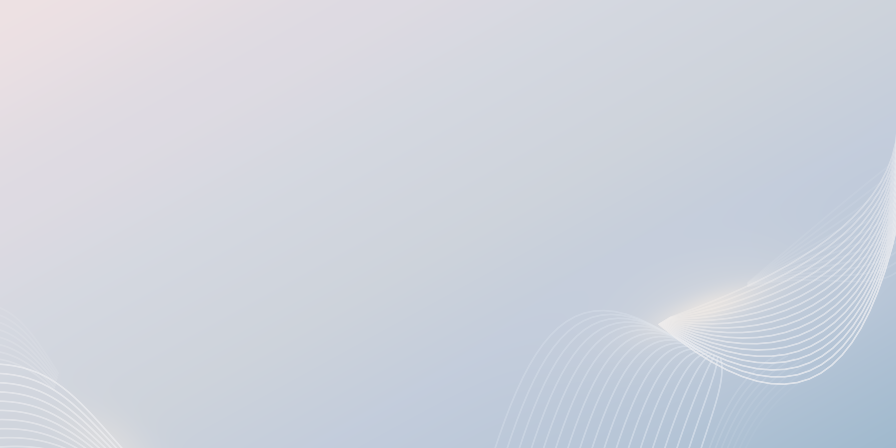
Reproduce this background procedurally as a Shadertoy shader.

```glsl
// Pale diagonal gradient with glowing ribbons of fine curved lines.

// Gradient colours, from the upper left to the lower right corner
const vec3 BLUSH = vec3(0.930, 0.882, 0.892);
const vec3 LILAC = vec3(0.868, 0.855, 0.885);
const vec3 MIST  = vec3(0.832, 0.846, 0.878);
const vec3 SILVER = vec3(0.805, 0.827, 0.859);
const vec3 HAZE  = vec3(0.764, 0.801, 0.861);
const vec3 STEEL = vec3(0.715, 0.773, 0.842);
const vec3 BLUE  = vec3(0.625, 0.725, 0.805);

const vec3 LINE_WHITE = vec3(0.930, 0.932, 0.945);
const vec3 LINE_BLUE  = vec3(0.860, 0.890, 0.930);
const vec3 GLOW_WARM  = vec3(0.955, 0.922, 0.890);

const float HALF_WIDTH = 0.0008;  // of a line, in canvas heights
const float SHEEN = 0.010;        // soft light between the lines
const float SHEEN_FALLOFF = 60.0;
const int SEGMENTS = 20;          // per curve

// Each ribbon spans two cubic curves; columns are control points
const mat4x2 WING_LOW  = mat4x2(1.471, 0.276, 1.745, 0.049, 1.914, 0.102, 2.005, 0.505);
const mat4x2 WING_HIGH = mat4x2(1.497, 0.292, 1.693, 0.362, 1.992, 0.492, 2.003, 0.714);
const mat4x2 FALL_LEFT  = mat4x2(1.102, -0.01, 1.185, 0.245, 1.276, 0.388, 1.484, 0.258);
const mat4x2 FALL_RIGHT = mat4x2(1.562, -0.01, 1.594, 0.089, 1.620, 0.154, 1.609, 0.198);
const mat4x2 VEIL_HIGH = mat4x2(1.67, 0.37, 1.78, 0.46, 1.88, 0.55, 2.01, 0.65);
const mat4x2 VEIL_LOW  = mat4x2(1.67, 0.36, 1.82, 0.40, 1.95, 0.34, 2.01, 0.40);
const mat4x2 TAIL_LEFT  = mat4x2(1.58, -0.01, 1.62, 0.10, 1.66, 0.17, 1.74, 0.21);
const mat4x2 TAIL_RIGHT = mat4x2(1.66, -0.01, 1.70, 0.08, 1.76, 0.14, 1.84, 0.18);
const mat4x2 CORNER_HIGH = mat4x2(-0.026, 0.188, 0.117, 0.188, 0.169, 0.115, 0.286, -0.016);
const mat4x2 CORNER_LOW  = mat4x2(-0.026, 0.0, 0.065, 0.01, 0.13, 0.0, 0.208, -0.04);
const mat4x2 WISP_HIGH = mat4x2(-0.026, 0.32, 0.04, 0.31, 0.08, 0.245, 0.13, 0.167);
const mat4x2 WISP_LOW  = mat4x2(-0.026, 0.20, 0.03, 0.20, 0.08, 0.17, 0.12, 0.13);

vec3 background(vec2 p) {
    float t = 0.55 * p.x + 1.0 - p.y;
    vec3 c = mix(BLUSH, LILAC, smoothstep(0.0, 0.50, t));
    c = mix(c, MIST,   clamp((t - 0.50) / 0.25, 0.0, 1.0));
    c = mix(c, SILVER, clamp((t - 0.75) / 0.35, 0.0, 1.0));
    c = mix(c, HAZE,   clamp((t - 1.10) / 0.30, 0.0, 1.0));
    c = mix(c, STEEL,  clamp((t - 1.40) / 0.36, 0.0, 1.0));
    return mix(c, BLUE, clamp((t - 1.76) / 0.34, 0.0, 1.0));
}

float segmentDistance(vec2 p, vec2 a, vec2 b) {
    vec2 ab = b - a;
    return length(p - a - ab * clamp(dot(p - a, ab) / dot(ab, ab), 0.0, 1.0));
}

float curveDistance(vec2 p, mat4x2 curve) {
    vec2 previous = curve[0];
    float d = 1e3;
    for (int i = 1; i <= SEGMENTS; i++) {
        float t = float(i) / float(SEGMENTS), s = 1.0 - t;
        vec2 point = curve * vec4(s * s * s, 3.0 * s * s * t, 3.0 * s * t * t, t * t * t);
        d = min(d, segmentDistance(p, previous, point));
        previous = point;
    }
    return d;
}

// Blends evenly spaced lines between two edges; opacity runs from edge to edge
vec3 ribbon(vec3 c, vec2 p, mat4x2 edgeA, mat4x2 edgeB, int count, vec3 tint, vec2 opacity) {
    vec2 low = vec2(1e3), high = vec2(-1e3);
    for (int i = 0; i < 4; i++) {
        low = min(low, min(edgeA[i], edgeB[i]));
        high = max(high, max(edgeA[i], edgeB[i]));
    }
    if (any(lessThan(p, low - 0.08)) || any(greaterThan(p, high + 0.08))) return c;

    float pixel = 1.0 / iResolution.y;
    for (int i = 0; i < count; i++) {
        float u = float(i) / float(count - 1);
        float d = curveDistance(p, edgeA * (1.0 - u) + edgeB * u);
        float line = 1.0 - smoothstep(HALF_WIDTH, HALF_WIDTH + pixel, d);
        float strength = mix(opacity.x, opacity.y, u);
        c = mix(c, tint, strength * (line + SHEEN * exp(-d * SHEEN_FALLOFF)));
    }
    return c;
}

// Elliptical light, tilted by an angle
float glow(vec2 p, vec2 center, vec2 radius, float angle) {
    vec2 axis = vec2(cos(angle), sin(angle));
    vec2 q = p - center;
    q = vec2(dot(q, axis), dot(q, vec2(-axis.y, axis.x))) / radius;
    return exp(-dot(q, q));
}

void mainImage(out vec4 fragColor, in vec2 fragCoord) {
    vec2 p = fragCoord / iResolution.xy * vec2(2.0, 1.0);
    vec3 c = background(p);

    // Faint sheets behind
    c = ribbon(c, p, VEIL_HIGH, VEIL_LOW, 12, LINE_BLUE, vec2(0.14, 0.20));
    c = ribbon(c, p, TAIL_LEFT, TAIL_RIGHT, 7, LINE_BLUE, vec2(0.20, 0.06));
    c = ribbon(c, p, WISP_HIGH, WISP_LOW, 8, LINE_WHITE, vec2(0.12, 0.25));

    // Light around the twist and in the lower left corner
    c = mix(c, GLOW_WARM, 0.28 * glow(p, vec2(1.58, 0.32), vec2(0.26, 0.11), 0.35));
    c = mix(c, GLOW_WARM, 0.35 * glow(p, vec2(0.25, 0.0), vec2(0.12, 0.06), -0.6));

    // Bright ribbons
    c = ribbon(c, p, FALL_LEFT, FALL_RIGHT, 18, LINE_BLUE, vec2(0.35, 0.65));
    c = ribbon(c, p, WING_LOW, WING_HIGH, 17, LINE_WHITE, vec2(0.75, 0.42));
    c = ribbon(c, p, CORNER_HIGH, CORNER_LOW, 10, LINE_WHITE, vec2(0.70, 0.50));
    c = mix(c, GLOW_WARM, 0.65 * glow(p, vec2(1.58, 0.312), vec2(0.13, 0.033), 0.35));

    fragColor = vec4(c, 1.0);
}
```
